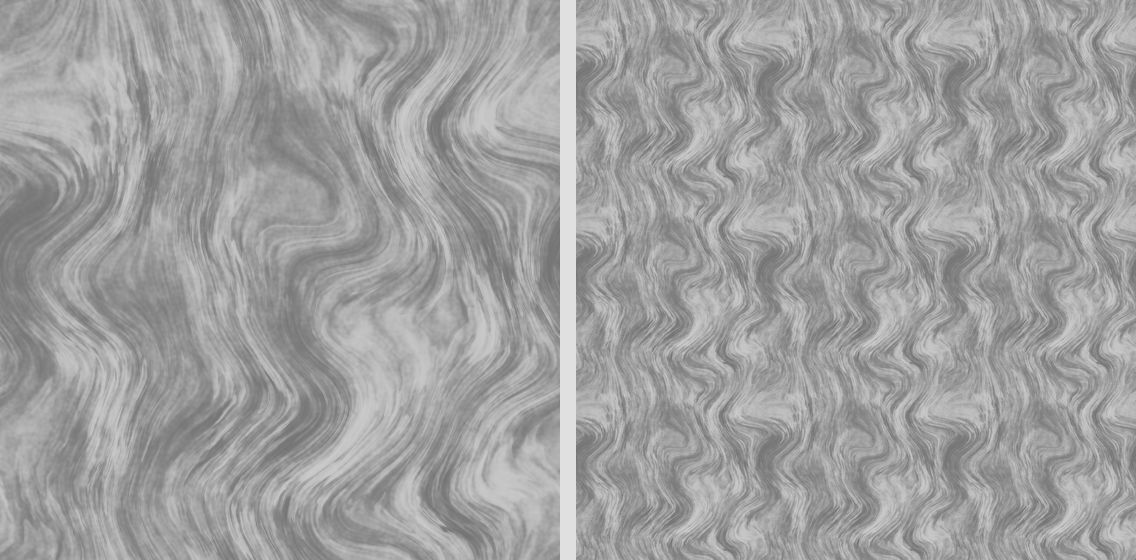
Left: one tile. Right: repeated 3 by 3.
Write a WebGL 2 fragment shader that draws this texture.

```glsl
#version 300 es
precision highp float;
// Grey weathered fibre: brushed upright streaks bent by a slow flow.
// Wrapping gradient noise is stretched along y, read through a warped
// coordinate, then overlaid with ragged pale flakes and a fine grain.

#define BASE_GREY 0.621
#define CONTRAST 0.087
#define FLOW_CELLS vec2(3.0, 4.0)
#define FLOW_BEND 0.042
#define CURL_BEND 0.0065
#define RAGGEDNESS 0.0075
#define FIBRE_CELLS vec2(9.0, 3.0)
#define FIBRE_GAIN 0.87
#define PATCH_CELLS vec2(5.0, 3.0)
#define FLAKE_AMOUNT 0.95
#define GRAIN_AMOUNT 0.15

uniform vec2 u_resolution;
out vec4 fragColor;

// Random vector in -1..1 for a lattice cell and a layer seed
vec2 hash2(vec2 cell, float seed) {
  vec3 p = fract(vec3(cell.xyx + seed * 17.37) * vec3(0.1031, 0.1030, 0.0973));
  p += dot(p, p.yzx + 33.33);
  return fract((p.xx + p.yz) * p.zy) * 2.0 - 1.0;
}

// The half step keeps the wrap exact when a cell lands on the period
float corner(vec2 cell, vec2 offset, vec2 local, vec2 cells, float seed) {
  vec2 wrapped = floor(mod(cell + offset + 0.5, cells));
  return dot(hash2(wrapped, seed), local - offset);
}

// Gradient noise that wraps over the unit square, scaled to unit deviation.
// Each layer has its own phase, so no lattice lines gather on the border.
float noise(vec2 uv, vec2 cells, float seed) {
  vec2 p = uv * cells + fract(seed * vec2(0.618, 0.755) + 0.37);
  vec2 cell = floor(p);
  vec2 f = p - cell;
  vec2 w = f * f * f * (f * (f * 6.0 - 15.0) + 10.0);
  float low = mix(corner(cell, vec2(0, 0), f, cells, seed),
                  corner(cell, vec2(1, 0), f, cells, seed), w.x);
  float high = mix(corner(cell, vec2(0, 1), f, cells, seed),
                   corner(cell, vec2(1, 1), f, cells, seed), w.x);
  return 5.8 * mix(low, high, w.y);
}

// Bends the upright grain, then tears the streaks along their length
vec2 flow(vec2 uv) {
  vec2 bend = vec2(noise(uv, FLOW_CELLS, 1.0), 0.3 * noise(uv, FLOW_CELLS, 2.0));
  vec2 curl = vec2(noise(uv, vec2(7.0), 3.0), noise(uv, vec2(7.0), 4.0));
  vec2 bent = uv + FLOW_BEND * bend + CURL_BEND * curl;
  vec2 tear = vec2(0.08 * noise(bent, vec2(64.0, 50.0), 5.0),
                   noise(bent, vec2(100.0, 24.0), 6.0));
  return bent + RAGGEDNESS * tear;
}

// Octaves of streaks that grow thinner faster than they grow shorter
float fibres(vec2 uv) {
  vec2 cells = FIBRE_CELLS;
  float sum = 0.0, power = 0.0, gain = 1.0;
  for (int i = 0; i < 5; i++) {
    sum += gain * noise(uv, cells, 10.0 + float(i));
    power += gain * gain;
    gain *= FIBRE_GAIN;
    cells = floor(cells * vec2(2.05, 1.75) + 0.5);
  }
  return sum / sqrt(power);
}

// Pale flakes with torn outlines
float flakes(vec2 uv) {
  float n = noise(uv, vec2(17.0, 5.0), 20.0)
          + 0.8 * noise(uv, vec2(47.0, 12.0), 21.0)
          + 0.55 * noise(uv, vec2(120.0, 30.0), 22.0);
  return smoothstep(0.3, 1.05, n);
}

void main() {
  vec2 uv = gl_FragCoord.xy / u_resolution;
  vec2 grainUv = flow(uv);

  // Broad light and dark areas, some of them calmer than others
  float patches = noise(grainUv, PATCH_CELLS, 30.0);
  float liveliness = smoothstep(-1.2, 1.0, noise(uv, vec2(4.0), 31.0) + 0.5 * patches);

  float tone = 0.43 * patches + 0.82 * fibres(grainUv) * mix(0.65, 1.25, liveliness);
  tone += FLAKE_AMOUNT * (flakes(grainUv) - 0.31) * mix(0.5, 1.15, liveliness);

  // Soft mottling and fine grain that ignore the streak direction
  tone += GRAIN_AMOUNT * (noise(uv, vec2(38.0), 40.0) + 0.8 * noise(uv, vec2(130.0), 41.0));

  // Soft limit keeps the darkest and palest greys level
  float grey = BASE_GREY + CONTRAST * 2.0 * tanh(0.5 * tone);
  fragColor = vec4(vec3(grey), 1.0);
}
```
